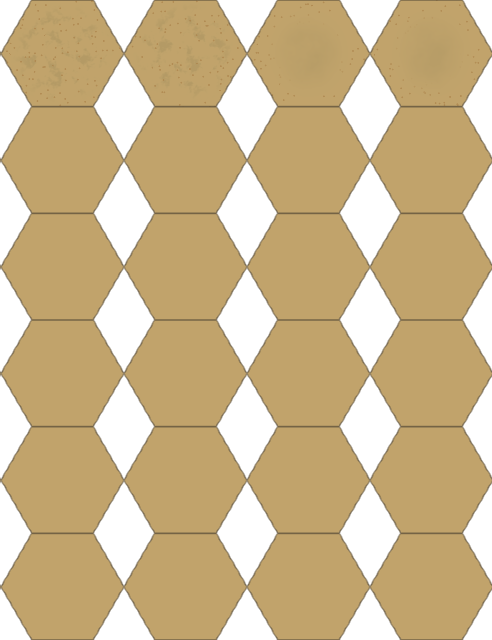
Write a Shadertoy shader that draws this pattern.

```glsl
// Four by six ochre hexagon tiles with thin dark outlines, white diamond gaps and a worn top row.

vec2 hash2(vec2 p) {
    return fract(sin(vec2(dot(p, vec2(127.1, 311.7)), dot(p, vec2(269.5, 183.3)))) * 43758.5);
}

// Cellular noise: x = distance to the nearest point, y = random value of that point
vec2 cellular(vec2 p) {
    vec2 base = floor(p);
    vec2 nearest = vec2(9.0, 0.0);
    for (int j = -1; j <= 1; j++)
    for (int i = -1; i <= 1; i++) {
        vec2 cell = base + vec2(i, j);
        float dist = length(cell + hash2(cell) - p);
        if (dist < nearest.x) nearest = vec2(dist, hash2(cell + 37.0).x);
    }
    return nearest;
}

// Layered, rotated sines give a soft mottling in about -1..1
float mottling(vec2 p) {
    float sum = 0.0, amplitude = 0.5;
    for (int i = 0; i < 5; i++) {
        sum += amplitude * sin(p.x + 1.7 * sin(p.y)) * cos(p.y + 1.3 * sin(p.x));
        p = mat2(1.3, 1.1, -1.1, 1.3) * p + 2.3;
        amplitude *= 0.7;
    }
    return sum;
}

// Stains and specks, local to one tile so that they wrap with it
vec3 weather(vec3 color, vec2 p, float column) {
    vec2 seed = p + column * 7.3;
    float inside = 1.0 - smoothstep(0.3, 0.5, length(p));
    float grain = smoothstep(0.05, 0.65, mottling(seed * 11.0));
    float cloud = (1.0 - smoothstep(0.08, 0.38, length(p * vec2(1.0, 0.9))))
                * (0.65 + 0.35 * mottling(seed * 5.0));
    float stain = column < 1.5 ? grain * inside : cloud * 0.8;
    color = mix(color, vec3(0.67, 0.58, 0.38), 0.6 * stain);

    vec2 speck = cellular(seed * 24.0);
    float dot = (1.0 - smoothstep(0.1, 0.3, speck.x)) * step(0.83, speck.y);
    float spread = column < 1.5 ? 0.6 : smoothstep(0.25, 0.45, length(p)) * 0.6;
    return mix(color, vec3(0.66, 0.49, 0.27), dot * spread);
}

void mainImage(out vec4 fragColor, in vec2 fragCoord) {
    // Grid of cells, measured in cell heights
    vec2 size = iResolution.xy / vec2(4.0, 6.0);
    vec2 grid = fragCoord / size - vec2(0.008, 0.0);
    vec2 id = mod(floor(grid), vec2(4.0, 6.0));
    vec2 p = (fract(grid) - 0.5) * size / size.y;
    float width = size.x / size.y;
    float aa = 1.25 / size.y;

    // Distances to the slanted sides, slightly uneven, and to the flat sides
    vec2 normal = normalize(vec2(0.5, width * 0.25));
    float slant = dot(abs(p) - vec2(width * 0.5, 0.0), normal);
    slant += 0.0025 * sin(p.y * 75.4);
    float flatSide = abs(p.y) - 0.5;

    // Tile fill; only the top row is worn
    vec3 tile = vec3(0.755, 0.64, 0.42);
    if (id.y > 4.5) tile = weather(tile, p, id.x);
    float fill = clamp(0.5 - slant / aa, 0.0, 1.0);
    vec3 color = mix(vec3(1.0), tile, fill);

    // Outlines
    float slantLine = clamp((0.0065 - abs(slant)) / aa + 0.5, 0.0, 1.0);
    float flatLine = clamp((0.0075 + flatSide) / aa + 0.5, 0.0, 1.0) * fill;
    float lines = max(slantLine * (0.63 + 0.1 * sin(p.y * 75.4)), flatLine * 0.72);
    color = mix(color, vec3(0.34, 0.29, 0.21), lines);

    fragColor = vec4(color, 1.0);
}
```
